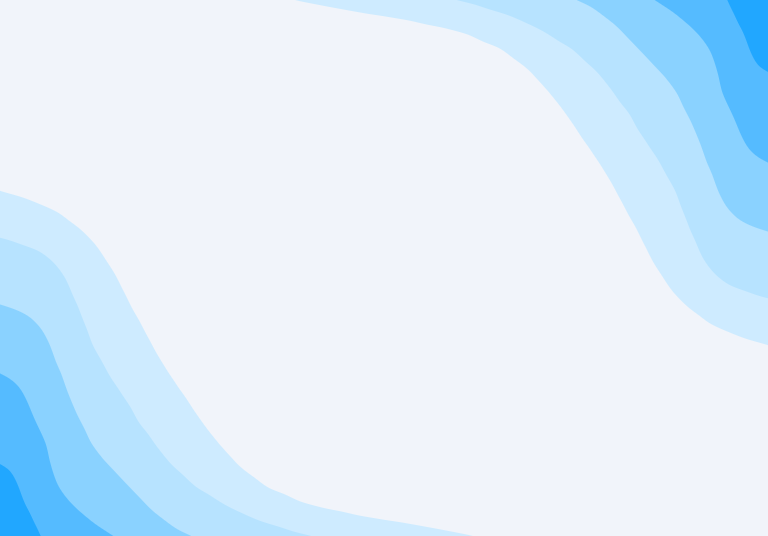
Give the GLSL for this background, as a Shadertoy shader.

```glsl
// Two opposite corners filled with stacked, wavy paper-like layers of blue.
// Each layer edge is a height along the corner diagonal, written as a short
// sine series; a half turn about the centre gives the second corner.

#define BACKGROUND   vec3(0.945, 0.957, 0.980)
#define LAYER_1      vec3(0.808, 0.922, 1.000)
#define LAYER_2      vec3(0.718, 0.890, 1.000)
#define LAYER_3      vec3(0.541, 0.824, 1.000)
#define LAYER_4      vec3(0.333, 0.735, 1.000)
#define LAYER_5      vec3(0.130, 0.655, 1.000)
#define WOBBLE_SIZE  0.0018
#define WOBBLE_RATE  22.0

const float PI = 3.14159265;

float hash(float n) {
    return fract(sin(n * 127.1) * 43758.5453);
}

// Smooth 1D noise in -1..1
float noise(float x) {
    float cell = floor(x);
    return 2.0 * mix(hash(cell), hash(cell + 1.0), smoothstep(0.0, 1.0, x - cell)) - 1.0;
}

// Signed distance to a layer edge, positive on the corner side.
// reach: where the edge meets the side (x) and the base (y) of the canvas.
// low, high: amplitudes of harmonics 1-3 and 4-6.
float layerDistance(vec2 p, vec2 reach, vec3 low, vec3 high, float seed) {
    float across = p.x - p.y;
    float span = reach.x + reach.y;
    float t = clamp((across + reach.x) / span, 0.0, 1.0);

    vec3 lowPhase = PI * t * vec3(1.0, 2.0, 3.0);
    vec3 highPhase = PI * t * vec3(4.0, 5.0, 6.0);
    float edge = mix(reach.x, reach.y, t)
               + dot(low, sin(lowPhase)) + dot(high, sin(highPhase))
               + WOBBLE_SIZE * noise(across * WOBBLE_RATE + seed);

    // Divide by the gradient length so the edge is equally sharp everywhere
    float slope = (reach.y - reach.x
                + PI * dot(low * vec3(1.0, 2.0, 3.0), cos(lowPhase))
                + PI * dot(high * vec3(4.0, 5.0, 6.0), cos(highPhase))) / span;
    return (edge - p.x - p.y) / sqrt(2.0 + 2.0 * slope * slope);
}

// Lay a colour over the one below with a one-pixel soft edge
vec3 paint(vec3 below, vec3 colour, float dist) {
    return mix(below, colour, clamp(dist * iResolution.y + 0.5, 0.0, 1.0));
}

void mainImage(out vec4 fragColor, in vec2 fragCoord) {
    // Canvas height is one unit; fold the upper right half onto the lower left
    vec2 size = vec2(iResolution.x / iResolution.y, 1.0);
    vec2 p = fragCoord / iResolution.y;
    if (p.x / size.x + p.y > 1.0) p = size - p;

    // Layers from the outermost to the corner
    vec3 colour = BACKGROUND;
    colour = paint(colour, LAYER_1, layerDistance(p, vec2(0.644, 0.882),
        vec3(-0.1526, 0.0953, 0.0229), vec3(0.0063, 0.0104, 0.0002), 10.0));
    colour = paint(colour, LAYER_2, layerDistance(p, vec2(0.556, 0.582),
        vec3(-0.0825, 0.0629, 0.0140), vec3(0.0148, 0.0075, 0.0037), 60.0));
    colour = paint(colour, LAYER_3, layerDistance(p, vec2(0.431, 0.356),
        vec3(-0.0252, 0.0362, 0.0155), vec3(0.0091, 0.0015, 0.0030), 110.0));
    colour = paint(colour, LAYER_4, layerDistance(p, vec2(0.304, 0.211),
        vec3(-0.0224, 0.0274, 0.0037), vec3(0.0010, 0.0030, 0.0026), 160.0));
    colour = paint(colour, LAYER_5, layerDistance(p, vec2(0.134, 0.077),
        vec3(0.0095, 0.0060, 0.0037), vec3(0.0004, 0.0003, 0.0002), 210.0));

    fragColor = vec4(colour, 1.0);
}
```
